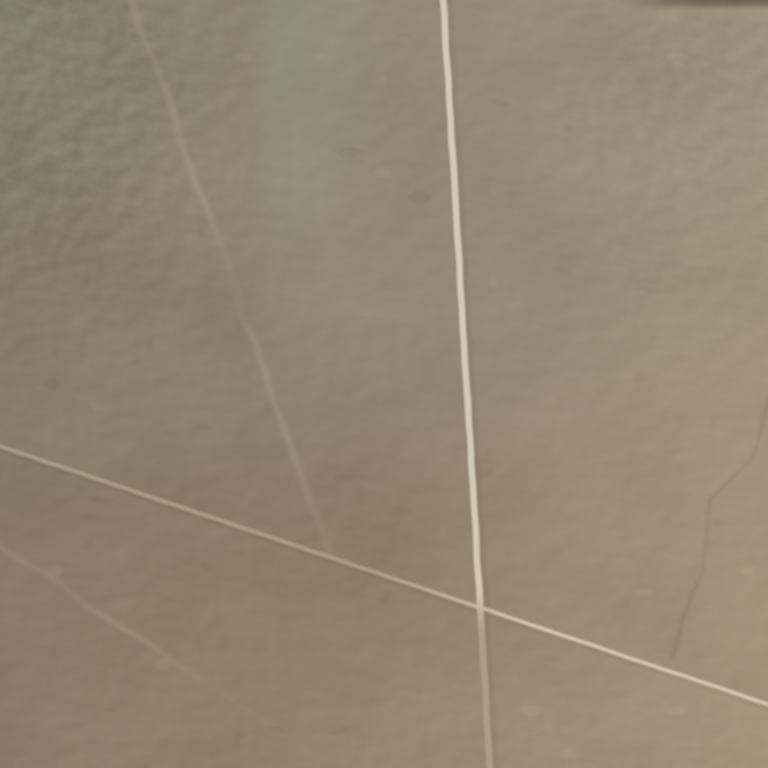
Reproduce this texture procedurally as a Shadertoy shader.

```glsl
// Four large stone tiles seen at a slant, parted by two pale crossing joints.
// Corner-blended tones carry gradient-noise mottling and relief; faint light veins,
// one dark crack and a soft reflection lie on the stone, below the joints.

const vec3 TONE_TOP_LEFT     = vec3(0.515, 0.490, 0.420);
const vec3 TONE_TOP_RIGHT    = vec3(0.615, 0.570, 0.490);
const vec3 TONE_BOTTOM_LEFT  = vec3(0.535, 0.475, 0.400);
const vec3 TONE_BOTTOM_RIGHT = vec3(0.635, 0.570, 0.485);
const vec3 JOINT_BRIGHT = vec3(0.84, 0.80, 0.72);
const vec3 JOINT_DIM    = vec3(0.68, 0.62, 0.535);
const vec3 VEIN_LIGHT   = vec3(0.645, 0.590, 0.515);
const vec3 CRACK_DARK   = vec3(0.47, 0.405, 0.330);

// Line ends
const vec2 UPRIGHT_TOP = vec2(0.577, 1.0),  UPRIGHT_FOOT = vec2(0.638, 0.0);
const vec2 CROSS_LEFT  = vec2(0.0, 0.419),  CROSS_RIGHT  = vec2(1.0, 0.083);
const vec2 VEIN_A_TOP  = vec2(0.172, 1.0),  VEIN_A_FOOT  = vec2(0.425, 0.285);
const vec2 VEIN_B_TOP  = vec2(-0.01, 0.297), VEIN_B_FOOT = vec2(0.40, 0.024);
const vec2 CRACK[6] = vec2[6](vec2(1.005, 0.49), vec2(0.977, 0.40), vec2(0.924, 0.349),
                              vec2(0.915, 0.258), vec2(0.885, 0.193), vec2(0.875, 0.145));

const float UPRIGHT_HALF = 0.0042;
const float CROSS_HALF   = 0.0025;
const float JOINT_BLUR   = 0.0026;
const float MOTTLE = 0.022;
const float RELIEF = 0.030;

vec2 hashGradient(vec2 cell) {
    vec3 q = fract(cell.xyx * vec3(0.1031, 0.1030, 0.0973));
    q += dot(q, q.yzx + 33.33);
    float angle = 6.2832 * fract((q.x + q.y) * q.z);
    return vec2(cos(angle), sin(angle));
}

float gradientNoise(vec2 p) {
    vec2 i = floor(p), f = fract(p);
    vec2 u = f * f * f * (f * (f * 6.0 - 15.0) + 10.0);
    vec2 e = vec2(0.0, 1.0);
    float low  = mix(dot(hashGradient(i), f), dot(hashGradient(i + e.yx), f - e.yx), u.x);
    float high = mix(dot(hashGradient(i + e.xy), f - e.xy), dot(hashGradient(i + e.yy), f - e.yy), u.x);
    return mix(low, high, u.y);
}

float fbm(vec2 p) {
    float sum = 0.0, gain = 1.0;
    for (int k = 0; k < 4; k++) {
        sum += gain * gradientNoise(p);
        p = mat2(1.6, 1.2, -1.2, 1.6) * p + 7.3;
        gain *= 0.5;
    }
    return sum;
}

// Signed distance to the line through a and b
float lineSide(vec2 p, vec2 a, vec2 b) {
    vec2 dir = normalize(b - a);
    return dot(p - a, vec2(-dir.y, dir.x));
}

float segmentDistance(vec2 p, vec2 a, vec2 b) {
    vec2 ab = b - a;
    return length(p - a - ab * clamp(dot(p - a, ab) / dot(ab, ab), 0.0, 1.0));
}

float stroke(float d, float halfWidth, float blur) {
    float soft = max(blur, 1.0 / iResolution.y);
    return 1.0 - smoothstep(halfWidth - soft, halfWidth + soft, abs(d));
}

void mainImage(out vec4 fragColor, in vec2 fragCoord) {
    vec2 uv = fragCoord / iResolution.xy;
    float wobble = gradientNoise(uv * 24.0);
    float upright = lineSide(uv, UPRIGHT_TOP, UPRIGHT_FOOT) + 0.0014 * wobble;
    float across  = lineSide(uv, CROSS_LEFT, CROSS_RIGHT) + 0.0008 * wobble;

    // Broad tone, with a darker hollow left of the crossing
    vec3 color = mix(mix(TONE_BOTTOM_LEFT, TONE_BOTTOM_RIGHT, uv.x),
                     mix(TONE_TOP_LEFT, TONE_TOP_RIGHT, uv.x), smoothstep(0.1, 0.95, uv.y));
    vec2 hollow = (uv - vec2(0.45, 0.30)) / vec2(0.22, 0.20);
    color -= 0.028 * exp(-dot(hollow, hollow));

    // Each tile has its own stretch of stone
    vec2 stone = uv + 5.0 * step(0.0, vec2(upright, across));
    color += MOTTLE * fbm(stone * vec2(5.0, 7.0));

    // Side-lit relief, roughest at the upper left
    vec2 grain = stone * vec2(32.0, 44.0);
    float relief = fbm(grain) - fbm(grain + vec2(0.25, -0.35));
    float rough = 0.45 + 0.8 * smoothstep(0.40, 0.05, uv.x) * smoothstep(0.45, 0.85, uv.y);
    rough += 0.3 * smoothstep(0.65, 0.9, uv.x) * smoothstep(0.5, 0.9, uv.y);
    color += RELIEF * rough * relief;

    // Scattered pits and pale flecks
    float spots = gradientNoise(stone * vec2(21.0, 33.0));
    color += 0.025 * (smoothstep(0.42, 0.62, spots) - smoothstep(0.40, 0.60, -spots));

    // Cool reflection with a firmer left edge, fading downwards
    float glow = smoothstep(0.32, 0.36, uv.x) * smoothstep(0.60, 0.38, uv.x);
    color += vec3(0.015, 0.024, 0.026) * glow * smoothstep(0.42, 0.75, uv.y);

    // Light veins, kept on their own tiles
    float drift = 0.007 * gradientNoise(uv * 13.0) + 0.003 * wobble;
    float veinA = stroke(lineSide(uv, VEIN_A_TOP, VEIN_A_FOOT) + drift, 0.004, 0.006);
    float veinB = stroke(lineSide(uv, VEIN_B_TOP, VEIN_B_FOOT) + drift, 0.003, 0.006);
    float patchy = clamp(0.6 + 0.9 * gradientNoise(uv * 9.0 + 3.0), 0.2, 1.0);
    color = mix(color, VEIN_LIGHT, 0.75 * veinA * patchy * step(0.0, across));
    color = mix(color, VEIN_LIGHT, 0.55 * veinB * patchy * smoothstep(0.42, 0.30, uv.x));

    // Dark crack at the right
    float crack = 1.0;
    for (int k = 0; k < 5; k++) crack = min(crack, segmentDistance(uv + drift, CRACK[k], CRACK[k + 1]));
    color = mix(color, CRACK_DARK, 0.45 * patchy * stroke(crack, 0.002, 0.005));

    // Joints: a soft shadow, then the pale fill, dimmer below and to the left
    color -= 0.025 * stroke(upright - 0.008, 0.003, 0.004) + 0.02 * stroke(across + 0.006, 0.002, 0.003);
    vec3 crossTone = mix(JOINT_DIM, JOINT_BRIGHT, smoothstep(0.45, 0.72, uv.x));
    vec3 uprightTone = mix(JOINT_DIM, JOINT_BRIGHT, smoothstep(0.17, 0.24, uv.y));
    color = mix(color, crossTone, 0.9 * stroke(across, CROSS_HALF, JOINT_BLUR));
    color = mix(color, uprightTone, 0.95 * stroke(upright, UPRIGHT_HALF, JOINT_BLUR));

    // Shaded strip in the upper right corner
    color *= 1.0 - 0.3 * smoothstep(0.985, 1.0, uv.y) * smoothstep(0.78, 0.92, uv.x);
    fragColor = vec4(color, 1.0);
}
```
